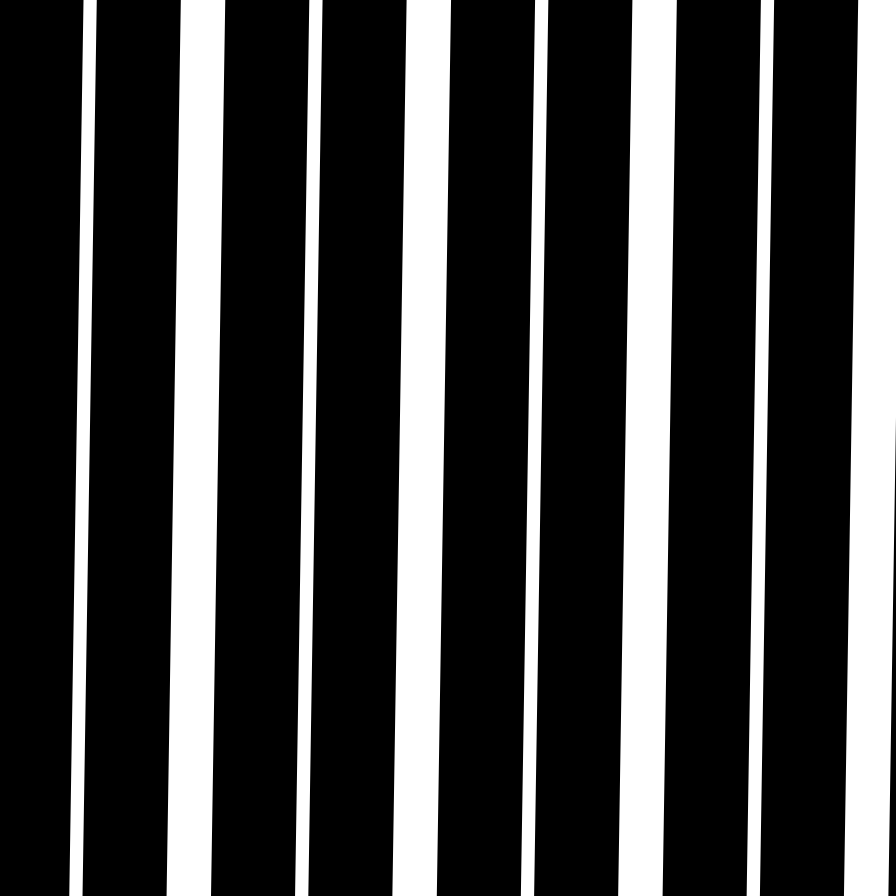
Give the GLSL for this pattern, as a WebGL 1 fragment shader.

```glsl
precision highp float;
// Slightly leaning black bands on white, grouped in pairs: a thin white gap
// splits each pair and a wide gap separates neighbours. The bands come from
// a mirrored distance to the centre of each pair, repeated across the canvas.

uniform vec2 u_resolution;

// Signed offset from the nearest pair centre.
float repeatCentered(float x, float period) {
    return (fract(x / period + 0.5) - 0.5) * period;
}

// Signed distance to a mirrored pair of bands, negative inside the ink.
float bandPair(float x) {
    return abs(abs(x) - 0.0543) - 0.0469;
}

void main() {
    vec2 uv = gl_FragCoord.xy / u_resolution;
    float pixel = 1.0 / u_resolution.x;

    // Lean the bands to the right towards the top.
    float across = uv.x - 0.0847 - 0.0159 * uv.y;

    // White paper outside the bands, with edges one pixel soft.
    float dist = bandPair(repeatCentered(across, 0.252));
    float paper = clamp(dist / pixel + 0.5, 0.0, 1.0);

    gl_FragColor = vec4(vec3(paper), 1.0);
}
```
